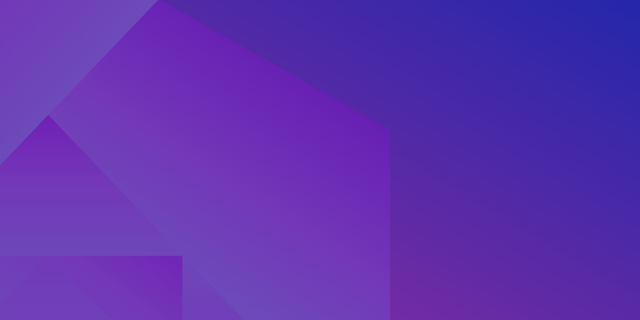
Write a Shadertoy shader that draws this background.

```glsl
// Overlapping violet gradient polygons on a diagonal blue-to-purple backdrop.

#define ROOF_APEX  vec2(0.151, 0.641)
#define ROOF_SLOPE 1.047
#define HEX_CORNER vec2(1.219, 0.594)
#define BOX_CORNER vec2(0.570, 0.2005)
#define TENT_APEX  vec2(0.151, 0.193)
#define TENT_SLOPE 0.98

const vec3 BLUE    = vec3(0.14, 0.15, 0.67);
const vec3 PLUM    = vec3(0.45, 0.17, 0.64);
const vec3 VIOLET  = vec3(0.40, 0.125, 0.705);
const vec3 MAGENTA = vec3(0.44, 0.125, 0.71);
const vec3 ORCHID  = vec3(0.45, 0.215, 0.72);
const vec3 SLATE   = vec3(0.425, 0.29, 0.73);

// Position between two values, clamped to 0..1
float ramp(float a, float b, float x) {
    return clamp((x - a) / (b - a), 0.0, 1.0);
}

// Coverage of a signed distance, positive inside
float cover(float dist) {
    return clamp(dist * iResolution.y + 0.5, 0.0, 1.0);
}

// Signed distance to a downward-opening wedge, positive inside
float wedge(vec2 p, vec2 apex, float slope) {
    return (apex.y - p.y - slope * abs(p.x - apex.x)) / length(vec2(slope, 1.0));
}

vec3 backdrop(vec2 p) {
    return mix(PLUM, BLUE, ramp(0.62, 1.88, dot(p, vec2(0.51, 0.86))));
}

vec3 hexagonFill(vec2 p) {
    float along = dot(p, vec2(0.55, 0.835));
    vec3 col = mix(SLATE, ORCHID, ramp(0.44, 0.76, along));
    return mix(col, VIOLET, ramp(0.76, 1.16, along));
}

vec3 roofFill(vec2 p) {
    vec3 col = mix(MAGENTA, ORCHID, ramp(0.641, 0.44, p.y));
    col = mix(col, SLATE, 0.8 * ramp(0.44, 0.20, p.y));
    return mix(col, ORCHID, 0.5 * ramp(0.20, 0.0, p.y));
}

vec3 boxFill(vec2 p) {
    float along = dot(p - BOX_CORNER, vec2(-0.6, -0.8));
    vec3 col = mix(MAGENTA, ORCHID, ramp(-0.05, 0.20, along));
    return mix(col, SLATE, 0.6 * ramp(0.20, 0.42, along));
}

void mainImage(out vec4 fragColor, in vec2 fragCoord) {
    vec2 p = fragCoord / iResolution.y;
    vec2 fromApex = p - ROOF_APEX;
    vec3 col = backdrop(p);

    // Large hexagon: vertical side and a 30 degree upper side
    float upperSide = dot(HEX_CORNER - p, vec2(0.492, 0.871));
    float hexagon = min(HEX_CORNER.x - p.x, upperSide);
    col = mix(col, hexagonFill(p), cover(hexagon));

    // Pale panel above the rising diagonal
    float diagonal = (fromApex.y - ROOF_SLOPE * fromApex.x) / length(vec2(ROOF_SLOPE, 1.0));
    vec3 panel = mix(SLATE, ORCHID, ramp(0.0, 0.36, diagonal));
    col = mix(col, panel, cover(diagonal));

    // Roof-shaped triangle
    col = mix(col, roofFill(p), cover(wedge(p, ROOF_APEX, ROOF_SLOPE)));

    // Box in the lower left corner with a small tent inside
    vec2 inset = BOX_CORNER - p;
    col = mix(col, boxFill(p), cover(min(inset.x, inset.y)));
    vec3 tent = mix(ORCHID, SLATE, 0.15 + 0.35 * ramp(TENT_APEX.y, 0.0, p.y));
    col = mix(col, tent, cover(wedge(p, TENT_APEX, TENT_SLOPE)));

    fragColor = vec4(col, 1.0);
}
```
